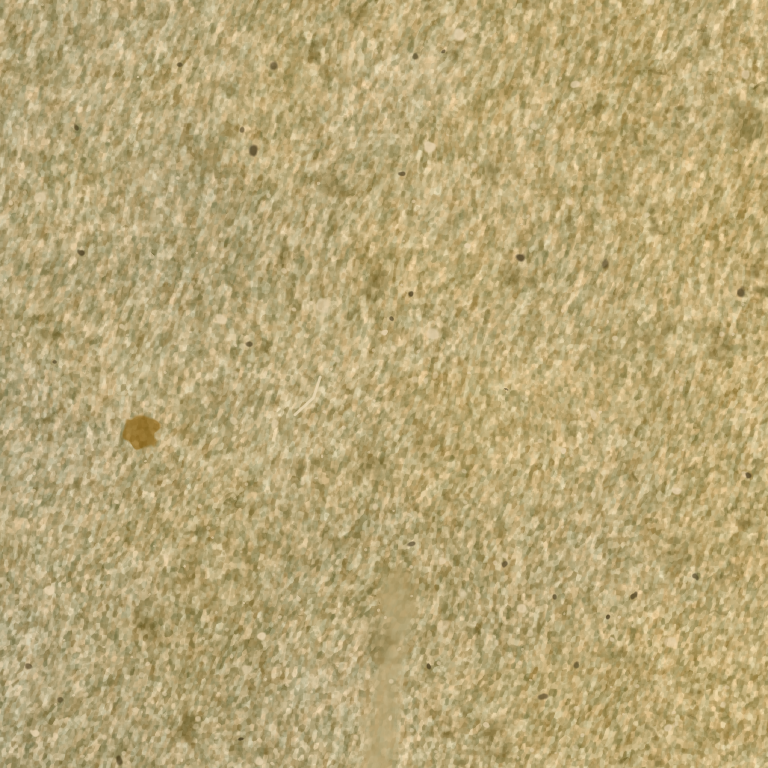
This texture is drawn by a Shadertoy shader. Its source:

```glsl
// Dry sandy ground: fine leaning grains, olive stains, pale grit, dark specks, a fibre and a leaf scrap.

vec3 hash3(vec2 p) {
    vec3 q = fract(vec3(p.xyx) * vec3(0.1031, 0.1030, 0.0973));
    q += dot(q, q.yxz + 33.33);
    return fract((q.xxy + q.yzz) * q.zyx);
}

// Cellular noise whose random cell values melt softly into each other, centred on zero.
vec2 softCells(vec2 p, float sharpness) {
    vec2 cell = floor(p), sum = vec2(0.0);
    float total = 0.0;
    for (int y = -1; y <= 1; y++)
    for (int x = -1; x <= 1; x++) {
        vec2 id = cell + vec2(x, y);
        vec3 rnd = hash3(id + 71.0);
        vec2 away = id + 0.15 + 0.7 * rnd.xy - p;
        float weight = exp(-sharpness * dot(away, away));
        sum += weight * vec2(rnd.z, hash3(id + 313.0).x);
        total += weight;
    }
    return sum / total - 0.5;
}

// Coverage by scattered round spots; radii are fractions of a cell.
float spots(vec2 p, float share, float rMin, float rMax, float softness) {
    vec2 cell = floor(p);
    float cover = 0.0;
    for (int y = -1; y <= 1; y++)
    for (int x = -1; x <= 1; x++) {
        vec2 id = cell + vec2(x, y);
        vec3 place = hash3(id + 19.0), kind = hash3(id + 157.0);
        float radius = mix(rMin, rMax, kind.y * kind.y);
        float d = length((id + place.xy - p) * vec2(1.0, 0.75 + 0.5 * kind.z));
        float spot = 1.0 - smoothstep(radius * (1.0 - softness), radius * (1.0 + softness), d);
        cover = max(cover, spot * step(kind.x, share) * (0.6 + 0.4 * place.z));
    }
    return cover;
}

float segment(vec2 p, vec2 a, vec2 b) {
    vec2 ab = b - a;
    return length(p - a - ab * clamp(dot(p - a, ab) / dot(ab, ab), 0.0, 1.0));
}

void mainImage(out vec4 fragColor, in vec2 fragCoord) {
    vec2 uv = fragCoord / iResolution.y;

    // Slow bends and ragged offsets
    vec2 bend = 0.004 * sin(uv.yx * vec2(23.0, 19.0) + 2.0 * sin(uv * 11.0));
    vec2 ragged = softCells(uv * 75.0, 6.0) * 0.024 + softCells(uv * 32.0 + 9.0, 5.0) * 0.024;
    vec2 lean = uv + bend + vec2(-0.22 * uv.y, 0.0);

    // Grain: long blades above, rounder crumbs below
    vec2 blades = softCells(lean * vec2(135.0, 62.0), 8.0);
    vec2 crumbs = softCells(lean * vec2(190.0, 135.0) + 40.0, 9.0);
    vec2 dust = softCells(uv * vec2(260.0, 230.0) + 90.0, 9.0);
    float height = smoothstep(0.1, 0.8, uv.y);
    float grain = blades.x * mix(0.13, 0.20, height)
                + crumbs.x * mix(0.22, 0.15, height) + dust.x * 0.10;

    // Trodden smooth streak near the foot
    float streak = 1.0 - smoothstep(0.008, 0.03, segment(uv + ragged * 0.5, vec2(0.49, -0.02), vec2(0.517, 0.24)));
    grain *= 1.0 - 0.6 * streak;

    // Broad light and tint: grey-green at left, warm at upper right
    vec2 cloud = softCells(uv * 6.0 + 3.0, 3.5) + 0.6 * softCells(uv * 15.0, 4.0);
    float warmth = clamp(0.95 * uv.x + 0.2 * uv.y - 0.05 + 0.5 * cloud.y, 0.0, 1.0);
    float tone = grain + 0.05 * cloud.x + 0.02 * (uv.x - 0.5);
    vec3 color = vec3(0.735, 0.662, 0.475) + tone * vec3(1.0, 0.95, 1.08);
    color += mix(vec3(-0.028, -0.008, 0.022), vec3(0.018, 0.008, -0.018), warmth);
    color += (crumbs.y + blades.y) * vec3(0.035, -0.005, -0.025);
    color = mix(color, vec3(0.69, 0.61, 0.41), 0.4 * streak);

    // Olive stains with ragged rims
    float stain = spots((uv + ragged) * 10.0 + 2.0, 0.34, 0.07, 0.22, 0.6);
    stain = max(stain, 0.8 * spots((uv + ragged) * 24.0 + 8.0, 0.13, 0.12, 0.28, 0.5));
    color = mix(color, vec3(0.47, 0.41, 0.20) + grain * 0.6, 0.55 * stain);

    // Pale grit, denser at lower left
    float gritShare = mix(0.16, 0.05, smoothstep(0.2, 0.9, uv.x * 0.6 + uv.y * 0.7));
    float grit = spots((uv + ragged * 0.12) * 62.0, gritShare, 0.10, 0.24, 0.4);
    float pebbles = spots((uv + ragged * 0.2) * 20.0 + 5.0, 0.07, 0.08, 0.17, 0.3);
    color = mix(color, vec3(0.91, 0.83, 0.69), max(0.65 * grit, 0.85 * pebbles));

    // Dark specks
    float specks = spots((uv + ragged * 0.2) * 22.0 + 31.0, 0.05, 0.06, 0.13, 0.4);
    color = mix(color, vec3(0.27, 0.22, 0.11), 0.8 * specks);

    // Brown leaf scrap
    vec2 leaf = (uv - vec2(0.183, 0.437) + ragged * 0.5) * mat2(0.87, -0.5, 0.5, 0.87);
    float scrap = 1.0 - smoothstep(0.85, 1.1, length(leaf / vec2(0.021, 0.027).yx));
    color = mix(color, vec3(0.59, 0.45, 0.17) + 0.3 * grain, 0.85 * scrap);

    // Pale bent fibre
    vec2 knee = vec2(0.408, 0.482);
    float fibre = min(segment(uv, vec2(0.384, 0.460), knee), segment(uv, knee, vec2(0.417, 0.509)));
    color = mix(color, vec3(0.92, 0.85, 0.71), 0.85 * (1.0 - smoothstep(0.0008, 0.0028, fibre)));

    fragColor = vec4(clamp(color, 0.0, 1.0), 1.0);
}
```
